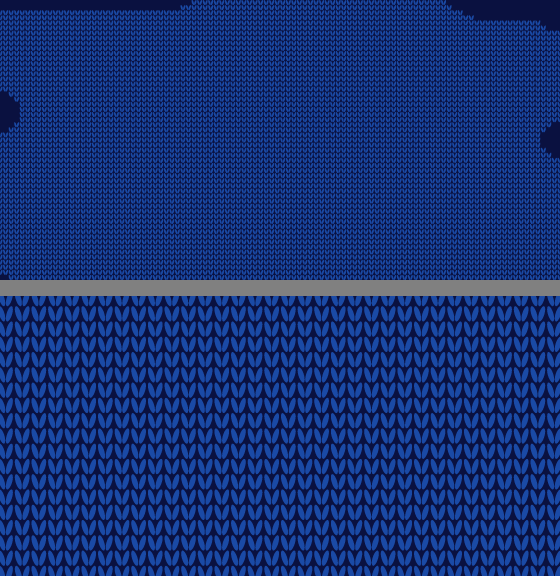
Top, the full canvas; bottom, a detail of the centre.
Reproduce this pattern procedurally as a WebGL 1 fragment shader.

```glsl
precision highp float;

uniform vec2 u_resolution;

const vec2 GRID = vec2(101.0, 55.0);
const vec3 GROUND = vec3(0.04, 0.065, 0.25);
const vec3 YARN = vec3(0.10, 0.292, 0.652);
const int SAMPLES = 4;

// 1.0 inside a superellipse, 0.0 outside
float insideOval(vec2 p, vec2 center, vec2 radii, float power) {
    vec2 q = pow(abs(p - center) / radii + 0.0001, vec2(power));
    return step(q.x + q.y, 1.0);
}

// Bare areas, in whole stitches counted from the top left
float bareArea(vec2 stitch) {
    float bare = insideOval(stitch, vec2(0.0, -0.5), vec2(34.3, 2.4), 4.0);
    bare = max(bare, insideOval(stitch, vec2(92.5, -2.0), vec2(12.5, 5.95), 2.0));
    bare = max(bare, insideOval(stitch, vec2(101.5, 2.5), vec2(4.0, 3.4), 2.0));
    bare = max(bare, insideOval(stitch, vec2(-0.5, 21.5), vec2(4.3, 4.2), 2.0));
    bare = max(bare, insideOval(stitch, vec2(101.0, 27.0), vec2(3.6, 3.5), 2.0));
    return max(bare, insideOval(stitch, vec2(0.0, 54.5), vec2(1.7, 0.8), 2.0));
}

// Two mirrored, slanted leaves forming a V; p is centred on the stitch
float knitStitch(vec2 p, vec2 leafRadii, float offset, float slant) {
    vec2 leaf = vec2(abs(p.x) - offset - slant * p.y, p.y);
    return step(length(leaf / leafRadii), 1.0);
}

// Yarn presence at a canvas position in 0..1
float fabric(vec2 uv, vec2 grid) {
    vec2 p = uv * grid + vec2(0.5, 0.0);
    vec2 cell = floor(p);
    vec2 stitch = vec2(cell.x, grid.y - 1.0 - cell.y);
    float yarn = knitStitch(fract(p) - 0.5, vec2(0.17, 0.5), 0.23, 0.25);
    return yarn * (1.0 - bareArea(stitch));
}

// Average a subpixel grid for smooth edges
float smoothFabric(vec2 fragment, vec2 resolution) {
    float total = 0.0;
    for (int y = 0; y < SAMPLES; y++) {
        for (int x = 0; x < SAMPLES; x++) {
            vec2 jitter = (vec2(float(x), float(y)) + 0.5) / float(SAMPLES) - 0.5;
            total += fabric((fragment + jitter) / resolution, GRID);
        }
    }
    return total / float(SAMPLES * SAMPLES);
}

void main() {
    float coverage = smoothFabric(gl_FragCoord.xy, u_resolution);
    gl_FragColor = vec4(mix(GROUND, YARN, coverage), 1.0);
}
```
